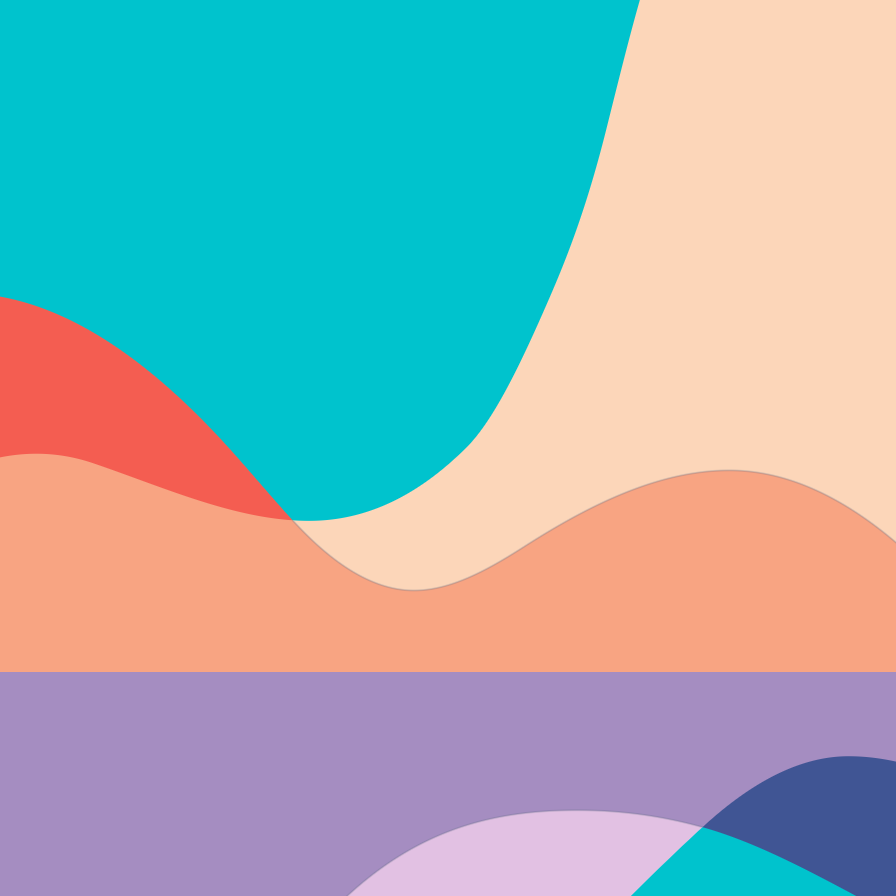
Reproduce this background procedurally as a WebGL 2 fragment shader.

```glsl
#version 300 es
precision highp float;
// Flat overlapping waves above a straight horizon, with two hills below it.
// Each outline is a chain of cubic arcs; where two shapes overlap, the pair
// of coverages picks one of four flat colours.

uniform vec2 u_resolution;
out vec4 outColor;

const vec3 TEAL   = vec3(0.000, 0.765, 0.804);
const vec3 PEACH  = vec3(0.988, 0.839, 0.725);
const vec3 ORANGE = vec3(0.973, 0.643, 0.510);
const vec3 RED    = vec3(0.957, 0.365, 0.318);
const vec3 PURPLE = vec3(0.647, 0.553, 0.757);
const vec3 PINK   = vec3(0.886, 0.757, 0.890);
const vec3 NAVY   = vec3(0.251, 0.333, 0.580);
const vec3 SEAM   = vec3(0.350, 0.400, 0.500);
const float HORIZON = 0.25;

// Cubic arc between two knots, each holding (x, height, slope)
float arc(float x, vec3 a, vec3 b) {
    float span = b.x - a.x;
    float t = clamp((x - a.x) / span, 0.0, 1.0);
    float s = 1.0 - t;
    float ease = t * t * (3.0 - 2.0 * t);
    return mix(a.y, b.y, ease) + span * s * t * (a.z * s - b.z * t);
}

// Height of three arcs joined smoothly
float ridge(float x, vec3 a, vec3 b, vec3 c, vec3 d) {
    return x < b.x ? arc(x, a, b) : x < c.x ? arc(x, b, c) : arc(x, c, d);
}

// Signed distance to an outline in canvas units, positive inside
float edgeDistance(float field, float pixel) {
    vec2 gradient = vec2(dFdx(field), dFdy(field));
    return field * pixel / max(length(gradient), 1e-6);
}

float coverage(float dist, float pixel) {
    return clamp(0.5 + dist / pixel, 0.0, 1.0);
}

// Faint hairline along an outline
float seam(float dist) {
    return 0.3 * (1.0 - smoothstep(0.0, 0.0018, abs(dist)));
}

// Four flat colours chosen by two overlapping shapes
vec3 overlap(vec3 none, vec3 first, vec3 second, vec3 both, float a, float b) {
    return mix(mix(none, first, a), mix(second, both, a), b);
}

void main() {
    vec2 p = gl_FragCoord.xy / u_resolution;
    float pixel = 1.0 / u_resolution.y;

    // Rolling wave across the full width
    vec3 rollMid = vec3(0.462, 0.341, 0.0);
    float rollLeft = ridge(p.x, vec3(0.0, 0.669, -0.18), vec3(0.260, 0.495, -1.12),
                           vec3(0.3255, 0.4205, -1.1), rollMid);
    float rollRight = ridge(p.x, rollMid, vec3(0.586, 0.3905, 0.64),
                            vec3(0.814, 0.475, 0.0), vec3(1.0, 0.3945, -0.85));
    float rollHeight = p.x < rollMid.x ? rollLeft : rollRight;

    // Wave that sweeps up and leaves through the top
    vec3 sweepMid = vec3(0.521, 0.501, 1.0);
    float sweepLeft = ridge(p.x, vec3(0.0, 0.4895, 0.2), vec3(0.104, 0.483, -0.34),
                            vec3(0.345, 0.4187, 0.0), sweepMid);
    float sweepRight = ridge(p.x, sweepMid, vec3(0.613, 0.667, 2.3),
                             vec3(0.677, 0.857, 4.0), vec3(0.720, 1.02, 3.3));
    float sweepHeight = p.x < sweepMid.x ? sweepLeft : sweepRight;

    // Two hills rising from the bottom edge
    float nearHeight = ridge(p.x, vec3(0.374, -0.013, 1.0), vec3(0.6445, 0.0957, 0.0),
                             vec3(0.784, 0.0768, -0.28), vec3(0.980, -0.013, -0.53));
    float farHeight = ridge(p.x, vec3(0.691, -0.013, 1.0), vec3(0.784, 0.0768, 0.92),
                            vec3(0.947, 0.156, 0.0), vec3(1.0, 0.150, -0.22));

    float rollDist = edgeDistance(rollHeight - p.y, pixel);
    float nearDist = edgeDistance(nearHeight - p.y, pixel);
    float roll = coverage(rollDist, pixel);
    float sweep = coverage(edgeDistance(sweepHeight - p.y, pixel), pixel);
    float near = coverage(nearDist, pixel);
    float far = coverage(edgeDistance(farHeight - p.y, pixel), pixel);

    // Colour each half, then join them at the horizon
    vec3 upper = overlap(TEAL, RED, PEACH, ORANGE, roll, sweep);
    upper = mix(upper, SEAM, seam(rollDist) * sweep * step(0.3255, p.x));
    vec3 lower = overlap(PURPLE, PINK, NAVY, TEAL, near, far);
    lower = mix(lower, SEAM, seam(nearDist) * (1.0 - far));

    outColor = vec4(mix(upper, lower, coverage(HORIZON - p.y, pixel)), 1.0);
}
```
